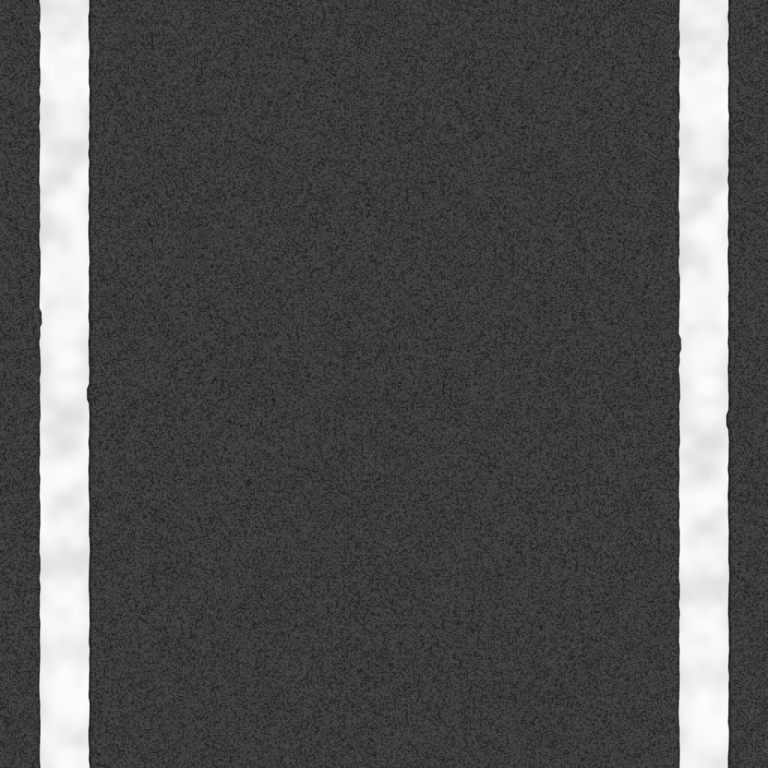
Give the GLSL for this texture, as a three.js fragment shader.

```glsl
varying vec2 vUv;

const float STRIPE_COUNT = 2.0;
const float FIRST_CENTER = 0.0840;
const float STRIPE_SPACING = 0.8325;
const float STRIPE_HALF_WIDTH = 0.0319;
const float STRIPE_SHIFT = 0.034;     // wear offset from one stripe to the next
const float EDGE_SOFTNESS = 0.0014;
const float EDGE_WOBBLE = 0.0022;
const float EDGE_FREQUENCY = 85.0;
const float CHIP_DEPTH = 0.0028;
const float CHIP_LENGTH = 0.011;
const vec2 CHIP_HEIGHTS = vec2(0.586, 0.487); // left edge, right edge
const float FRINGE_WIDTH = 0.0035;
const float FRINGE_SHADE = 0.3;
const float GRAIN_CELLS = 512.0;
const float CLOUD_CELLS = 26.0;
const vec3 ASPHALT_DARK = vec3(0.10);
const vec3 ASPHALT_LIGHT = vec3(0.285);
const vec3 PAINT_WORN = vec3(0.875);
const vec3 PAINT_CLEAN = vec3(0.985);

float hash(vec2 p) {
  vec3 q = fract(vec3(p.xyx) * 0.1031);
  q += dot(q, q.yzx + 33.33);
  return fract((q.x + q.y) * q.z);
}

float noise(vec2 p) {
  vec2 cell = floor(p);
  vec2 f = fract(p);
  f = f * f * (3.0 - 2.0 * f);
  return mix(
    mix(hash(cell), hash(cell + vec2(1.0, 0.0)), f.x),
    mix(hash(cell + vec2(0.0, 1.0)), hash(cell + vec2(1.0, 1.0)), f.x), f.y);
}

// Inward displacement of one stripe edge
float edgeWear(float along, float seed, float chipHeight) {
  float fine = noise(vec2(along * EDGE_FREQUENCY, seed)) - 0.5;
  float broad = noise(vec2(along * EDGE_FREQUENCY * 0.25, seed + 17.0)) - 0.5;
  float chip = 1.0 - smoothstep(0.5, 1.3, abs(along - chipHeight) / CHIP_LENGTH);
  return EDGE_WOBBLE * (0.7 * fine + 0.3 * broad) + CHIP_DEPTH * chip;
}

void main() {
  // Fine asphalt grain, skewed towards the light tone
  float grain = noise(vUv * GRAIN_CELLS - 0.5 + 64.0);
  vec3 color = mix(ASPHALT_DARK, ASPHALT_LIGHT, sqrt(grain));

  for (float i = 0.0; i < STRIPE_COUNT; i++) {
    float across = vUv.x - FIRST_CENTER - i * STRIPE_SPACING;
    float along = vUv.y + i * STRIPE_SHIFT;

    // Signed distance to the worn stripe
    float leftEdge = -across + edgeWear(along, 3.0, CHIP_HEIGHTS.x);
    float rightEdge = across + edgeWear(along, 8.0, CHIP_HEIGHTS.y);
    float d = max(leftEdge, rightEdge) - STRIPE_HALF_WIDTH;

    // Dark fringe in the asphalt, strongest on the right
    float side = mix(0.5, 1.0, step(0.0, across));
    float fringe = 1.0 - smoothstep(0.0, FRINGE_WIDTH, abs(d - EDGE_SOFTNESS));
    color *= 1.0 - FRINGE_SHADE * side * fringe;

    // Cloudy paint
    vec2 p = vec2(across, along) * CLOUD_CELLS + 40.0;
    float cloud = 0.65 * noise(p) + 0.35 * noise(p * 2.1 + 9.0);
    vec3 paint = mix(PAINT_WORN, PAINT_CLEAN, smoothstep(0.0, 0.9, cloud));
    color = mix(color, paint, 1.0 - smoothstep(-EDGE_SOFTNESS, EDGE_SOFTNESS, d));
  }

  gl_FragColor = vec4(color, 1.0);
}
```
